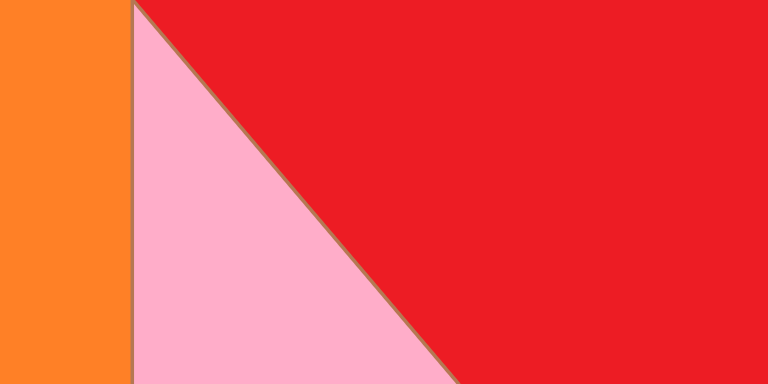
Reproduce this background procedurally as a WebGL 1 fragment shader.

```glsl
precision highp float;

uniform vec2 u_resolution;

const vec3 ORANGE = vec3(1.0, 0.5, 0.15);
const vec3 PINK = vec3(1.0, 0.68, 0.79);
const vec3 RED = vec3(0.93, 0.11, 0.14);
const vec3 BROWN = vec3(0.71, 0.47, 0.32);

const float STROKE_HALF_WIDTH = 0.0046;

// Signed distance to the line through a and b, positive on its left side
float lineSide(vec2 p, vec2 a, vec2 b) {
  vec2 dir = normalize(b - a);
  return dot(p - a, vec2(-dir.y, dir.x));
}

float segmentDistance(vec2 p, vec2 a, vec2 b) {
  vec2 ab = b - a;
  float t = clamp(dot(p - a, ab) / dot(ab, ab), 0.0, 1.0);
  return length(p - a - ab * t);
}

// Antialiased coverage of the region where the distance is positive
float coverage(float dist, float pixel) {
  return clamp(dist / pixel + 0.5, 0.0, 1.0);
}

void main() {
  // Canvas height is one unit
  vec2 p = gl_FragCoord.xy / u_resolution.y;
  float pixel = 1.0 / u_resolution.y;

  vec2 apex = vec2(0.3445, 1.0);
  vec2 corner = vec2(0.3445, 0.0);
  vec2 diagonalTop = vec2(0.3460, 1.0);
  vec2 diagonalEnd = vec2(1.1945, 0.0);

  // Flat areas: pink below the diagonal, red above, orange on the left
  vec3 color = mix(PINK, RED, coverage(lineSide(p, diagonalTop, diagonalEnd), pixel));
  color = mix(color, ORANGE, coverage(lineSide(p, corner, apex), pixel));

  // Strokes along both borders
  float border = min(segmentDistance(p, corner, apex),
                     segmentDistance(p, diagonalTop, diagonalEnd));
  color = mix(color, BROWN, coverage(STROKE_HALF_WIDTH - border, pixel));

  gl_FragColor = vec4(color, 1.0);
}
```
